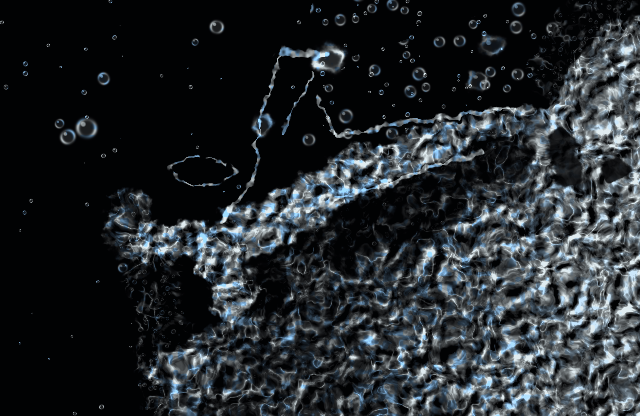
Give the GLSL for this texture, as a WebGL 1 fragment shader.

```glsl
precision highp float;
// A surge of splashing water, with strands and bubbles thrown across a black void.
uniform vec2 u_resolution;

float hash(vec2 p) {
  p = fract(p * vec2(123.34, 456.21));
  p += dot(p, p + 45.32);
  return fract(p.x * p.y);
}

float noise(vec2 p) {
  vec2 i = floor(p), f = fract(p);
  f = f * f * (3.0 - 2.0 * f);
  return mix(mix(hash(i), hash(i + vec2(1, 0)), f.x),
             mix(hash(i + vec2(0, 1)), hash(i + vec2(1, 1)), f.x), f.y);
}

float fbm(vec2 p) {
  float sum = 0.0, amp = 0.5;
  for (int i = 0; i < 4; i++) {
    sum += amp * noise(p);
    p = mat2(1.6, 1.2, -1.2, 1.6) * p + 7.3;
    amp *= 0.5;
  }
  return sum;
}

float segment(vec2 p, vec2 a, vec2 b) {
  vec2 d = b - a;
  return length(p - a - d * clamp(dot(p - a, d) / dot(d, d), 0.0, 1.0));
}

// Soft capsule: one inside, fading to zero at the given radius.
float blob(vec2 p, vec2 a, vec2 b, float radius) {
  return 1.0 - smoothstep(radius * 0.75, radius, segment(p, a, b));
}

// Thin broken filament of water.
float strand(vec2 p, vec2 a, vec2 b, float width) {
  float w = width * (0.1 + 1.3 * noise(p * 75.0));
  return 1.0 - smoothstep(w * 0.4, w + 0.001, segment(p, a, b));
}

// Bubble with a lit rim, faint body and a small glint.
float bubble(vec2 p, vec2 c, float r) {
  vec2 d = (p - c) / r;
  float l = length(d);
  float rim = exp(-pow((l - 0.8) / 0.17, 2.0));
  float side = 0.5 + 0.5 * sin(2.0 * atan(d.y, d.x + 0.0001) + c.x * 40.0);
  float glint = 1.0 - smoothstep(0.12, 0.3, length(d - vec2(-0.3, 0.35)));
  return rim * (0.25 + 0.75 * side) + 0.16 * (1.0 - smoothstep(0.7, 0.9, l)) + 0.7 * glint;
}

// Bubbles scattered over a jittered grid.
float bubbleField(vec2 p, float scale, float density) {
  vec2 g = p * scale, cell = floor(g);
  float sum = 0.0;
  for (int j = -1; j <= 1; j++) {
    for (int i = -1; i <= 1; i++) {
      vec2 id = cell + vec2(i, j);
      vec2 c = id + 0.2 + 0.6 * vec2(hash(id + 3.1), hash(id + 8.7));
      float r = mix(0.12, 0.48, hash(id + 5.3));
      sum = max(sum, bubble(g, c, r) * step(hash(id + 1.9), density));
    }
  }
  return sum;
}

// Refracted relief: x is slope shading, y is bright crests.
vec2 relief(vec2 p) {
  vec2 q = p + 0.055 * (vec2(fbm(p * 15.0), fbm(p * 15.0 + 17.0)) - 0.5);
  float slope = fbm(q * 44.0) - fbm(q * 44.0 + vec2(0.45, -0.45));
  float crest = pow(1.0 - abs(2.0 * noise(q * 58.0) - 1.0), 6.0);
  return vec2(slope, crest * smoothstep(0.42, 0.7, noise(q * 33.0 + 4.0)));
}

void main() {
  vec2 p = gl_FragCoord.xy / u_resolution.y;
  p.x += 0.5 * (1.542 - u_resolution.x / u_resolution.y);
  vec2 jag = vec2(fbm(p * 32.0), fbm(p * 32.0 + 31.0)) - 0.47;
  vec2 w = p + 0.06 * jag;
  vec2 s = p + 0.03 * jag;

  // Main body, rising to the right
  float top = 0.36 + 0.355 * smoothstep(0.55, 1.2, w.x) + 0.25 * smoothstep(1.24, 1.5, w.x);
  float left = 0.37 + 0.2 * smoothstep(0.1, 0.3, w.y);
  float body = smoothstep(0.0, 0.02, top - w.y) * smoothstep(0.0, 0.03, w.x - left);
  float level = mix(0.2, 0.47, smoothstep(0.85, 1.4, p.x + 0.25 * (0.4 - p.y)));
  level *= 0.55 + 0.9 * fbm(p * 9.0 + 2.0);

  // Dark hollows beneath the arm and dark drops on the right
  float hollow = max(blob(w, vec2(0.75, 0.43), vec2(1.03, 0.5), 0.085),
                     blob(w, vec2(0.98, 0.52), vec2(1.22, 0.64), 0.072));
  hollow = max(hollow, blob(w, vec2(0.64, 0.38), vec2(0.66, 0.27), 0.045));
  float drops = max(blob(s, vec2(1.35, 0.66), vec2(1.37, 0.58), 0.036),
                    blob(s, vec2(1.475, 0.59), vec2(1.49, 0.59), 0.028));
  level *= body * (1.0 - 0.8 * hollow) * (1.0 - 0.8 * drops);

  // Bright arm, its left head, falling fold and lower foot
  float arm = max(blob(w, vec2(0.36, 0.42), vec2(0.56, 0.42), 0.05),
                  blob(w, vec2(0.55, 0.42), vec2(0.72, 0.49), 0.07));
  arm = max(arm, blob(w, vec2(0.7, 0.5), vec2(0.87, 0.59), 0.064));
  arm = max(arm, blob(w, vec2(0.86, 0.59), vec2(1.08, 0.665), 0.05));
  arm = max(arm, 0.8 * blob(w, vec2(1.08, 0.67), vec2(1.26, 0.72), 0.034));
  arm = max(arm, blob(w, vec2(0.53, 0.38), vec2(0.56, 0.27), 0.052));
  float head = blob(w, vec2(0.315, 0.5), vec2(0.31, 0.42), 0.055);
  float foot = blob(w, vec2(0.4, 0.1), vec2(0.47, 0.12), 0.05);
  float spray = blob(w, vec2(0.37, 0.36), vec2(0.41, 0.02), 0.07)
              + blob(w, vec2(1.33, 0.83), vec2(1.46, 1.0), 0.07);
  level = max(level, max(0.46 * arm, max(0.2 * head, 0.4 * foot)));
  float wet = clamp(max(max(body * (1.0 - 0.4 * hollow) * (1.0 - drops), arm),
                        max(max(head, foot), 0.7 * spray)), 0.0, 1.0);

  // Surface light
  vec2 surf = relief(p);
  float curls = max(bubbleField(s, 19.0, 0.55), 0.9 * bubbleField(s + 2.0, 36.0, 0.5));
  float light = level * (0.86 + 3.3 * surf.x);
  light += wet * (0.5 * surf.y + 1.2 * max(surf.x - 0.09, 0.0) + curls * (0.14 + 0.16 * arm + 0.2 * head));
  light -= 0.06 * wet;

  // Filaments, looping crown and the lit underside of the arm
  float thread = strand(s, vec2(0.54, 0.47), vec2(0.615, 0.58), 0.009);
  thread = max(thread, strand(s, vec2(0.615, 0.58), vec2(0.625, 0.71), 0.006));
  thread = max(thread, strand(s, vec2(0.625, 0.71), vec2(0.675, 0.87), 0.005));
  thread = max(thread, strand(s, vec2(0.675, 0.87), vec2(0.78, 0.87), 0.016));
  thread = max(thread, strand(s, vec2(0.755, 0.83), vec2(0.675, 0.68), 0.005));
  thread = max(thread, strand(s, vec2(0.76, 0.77), vec2(0.81, 0.68), 0.006));
  thread = max(thread, strand(s, vec2(0.82, 0.68), vec2(1.22, 0.74), 0.008));
  thread = max(thread, strand(s, vec2(0.74, 0.5), vec2(1.16, 0.635), 0.009));
  float loopDist = abs(length((s - vec2(0.49, 0.588)) / vec2(0.075, 0.032)) - 1.0);
  thread = max(thread, (1.0 - smoothstep(0.02, 0.1, loopDist)) * smoothstep(0.2, 0.5, noise(p * 80.0)));
  light = max(light, 0.0) + thread * (0.25 + 0.6 * noise(p * 120.0));

  // Loose bubbles and fine droplets in the air
  float air = 1.0 - wet;
  float cluster = blob(p, vec2(0.88, 0.76), vec2(1.2, 0.87), 0.12)
                + blob(p, vec2(0.8, 0.97), vec2(1.0, 1.0), 0.06);
  light += air * 0.55 * bubbleField(p, 26.0, 0.012 + 0.3 * cluster);
  light += air * 0.7 * bubbleField(p + 4.0, 70.0, 0.01 + 0.06 * cluster + 0.3 * spray);
  light += bubble(s, vec2(0.795, 0.86), 0.038) + 0.7 * bubble(s, vec2(0.635, 0.7), 0.027);
  light += 0.7 * (bubble(p, vec2(0.21, 0.692), 0.027) + bubble(p, vec2(0.165, 0.671), 0.02));
  light += 0.7 * (bubble(p, vec2(0.251, 0.811), 0.016) + bubble(p, vec2(0.523, 0.935), 0.018));
  light += 0.5 * (bubble(s, vec2(1.185, 0.89), 0.03) + bubble(s, vec2(1.15, 0.803), 0.025));

  // Cool tint with scattered blue refraction
  light = clamp(light, 0.0, 1.0);
  float blue = smoothstep(0.5, 0.72, noise(p * 85.0 + 12.0)) * (1.0 - 0.7 * smoothstep(1.1, 1.5, p.x));
  vec3 tint = mix(vec3(0.95, 1.0, 1.01), vec3(0.68, 0.94, 1.16), blue);
  gl_FragColor = vec4(vec3(0.005, 0.006, 0.012) + light * tint * 0.92, 1.0);
}
```
